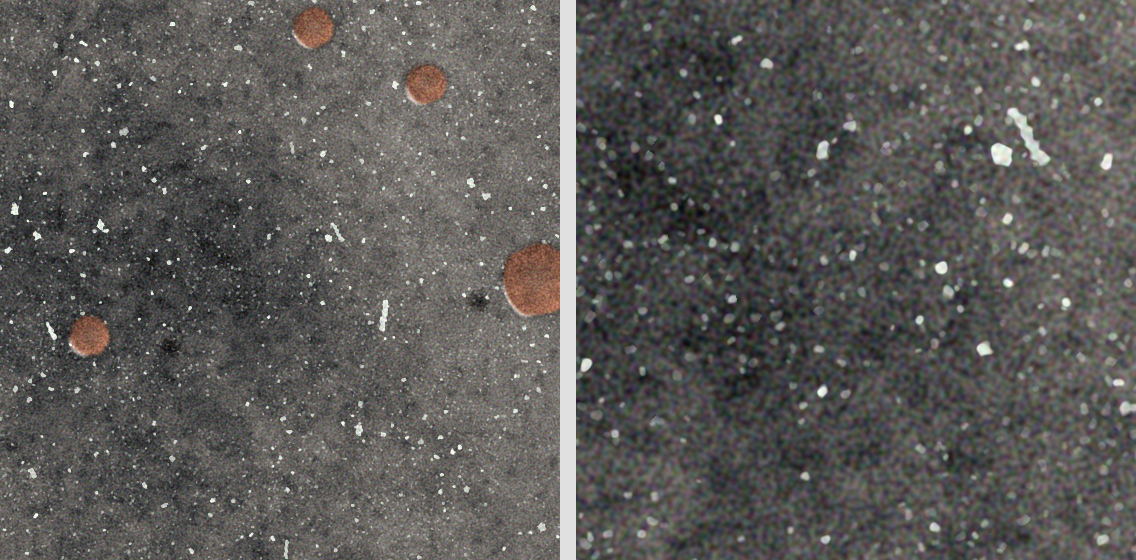
Left, the full canvas; right, a detail of the centre.
Give the GLSL for this texture, as a WebGL 2 fragment shader.

```glsl
#version 300 es
precision highp float;

uniform vec2 u_resolution;
out vec4 fragColor;

#define BASE_TONE 0.35
#define MOTTLE 0.088
#define CLUMP 0.075
#define GRAIN 0.14
#define COLOR_GRAIN 0.11
#define EDGE_SOFTNESS 0.0012
#define DISC_RADIUS 0.036
#define SMUDGE_RADIUS 0.017
#define SPECK_COLOR vec3(0.94, 0.97, 0.93)
#define RUST_DARK vec3(0.40, 0.25, 0.19)
#define RUST_LIGHT vec3(0.73, 0.48, 0.37)

const float TAU = 6.2832;

vec2 hash2(vec2 p) {
  vec3 q = fract(p.xyx * vec3(0.1031, 0.1030, 0.0973));
  q += dot(q, q.yzx + 33.33);
  return fract((q.xx + q.yz) * q.zy);
}

mat2 rotation(float a) {
  return mat2(cos(a), sin(a), -sin(a), cos(a));
}

float cornerSlope(vec2 cell, vec2 corner, vec2 f) {
  float a = TAU * hash2(cell + corner).x;
  return dot(vec2(cos(a), sin(a)), f - corner);
}

float gradientNoise(vec2 p) {
  vec2 i = floor(p), f = p - i;
  vec2 w = f * f * f * (f * (f * 6.0 - 15.0) + 10.0);
  float low = mix(cornerSlope(i, vec2(0, 0), f), cornerSlope(i, vec2(1, 0), f), w.x);
  float high = mix(cornerSlope(i, vec2(0, 1), f), cornerSlope(i, vec2(1, 1), f), w.x);
  return mix(low, high, w.y);
}

float mottle(vec2 p) {
  float sum = 0.0, amplitude = 1.0;
  for (int i = 0; i < 5; i++) {
    sum += amplitude * gradientNoise(p);
    p = rotation(0.6) * p * 1.9 + 7.3;
    amplitude *= 0.88;
  }
  return sum;
}

// Grey ground: broad light and shade, mottling and dark clumps
vec3 ground(vec2 uv) {
  float lit = smoothstep(0.3, 0.9, uv.x + 0.25 * (uv.y - 0.5));
  vec2 s = (uv - vec2(0.2, 0.52)) / vec2(0.42, 0.23);
  float tone = BASE_TONE + 0.09 * lit - 0.11 * exp(-dot(s, s));
  tone += 0.07 * gradientNoise(uv * 3.5 + 2.0);
  tone += MOTTLE * mix(1.0, 0.7, lit) * mottle(uv * 12.0);
  tone -= CLUMP * smoothstep(0.1, 0.5, gradientNoise(uv * 42.0 + 5.0));
  tone = max(tone, 0.12);
  vec3 tint = mix(vec3(0.985, 1.0, 1.01), vec3(1.035, 1.0, 0.96), smoothstep(0.22, 0.4, tone));
  return tone * tint;
}

// Irregular bright grains, at most one per cell; stretch turns them into rods
float specks(vec2 uv, float cells, float chance, float radius, float stretch, float seed, float soft) {
  vec2 p = rotation(seed) * uv * cells;
  vec2 id = floor(p) + seed * 17.0;
  vec2 place = hash2(id), form = hash2(id + 91.0), kind = hash2(id + 37.0);
  vec2 d = rotation(form.x * TAU) * (fract(p) - 0.5 - (place - 0.5) * 0.6) / cells;
  float r = radius * mix(0.5, 1.0, form.y * form.y);
  float halfLength = r * stretch * mix(0.3, 1.0, kind.y);
  d.y += 0.1 * halfLength * sin(d.x * 90.0);
  d.x -= clamp(d.x, -halfLength, halfLength);
  float dist = length(d) - r * (1.0 + 0.9 * gradientNoise(uv * 170.0 + seed));
  float clustered = chance * (1.0 + 2.6 * gradientNoise(id * 7.0 / cells));
  return step(kind.x, clustered) * mix(0.65, 1.0, place.y) * (1.0 - smoothstep(-soft, soft, dist));
}

// Rust coloured discs with greyer hearts, a dark outline and a pale glint
vec3 addDiscs(vec3 color, vec2 uv) {
  for (int i = 0; i < 4; i++) {
    float n = float(i);
    vec2 d = uv - fract(vec2(0.96, 0.5) + n * vec2(0.6, 0.45));
    float r = DISC_RADIUS * (i == 0 ? 1.8 : 1.0);
    float dist = length(d) - r * (1.0 + 0.12 * gradientNoise(d / r * 1.5 + n * 5.0));
    float shade = 0.5 + 0.4 * dot(d / r, vec2(0.6, -0.8)) + 0.4 * mottle(uv * 30.0 + n);
    vec3 rust = mix(RUST_DARK, RUST_LIGHT, clamp(shade, 0.0, 1.0));
    rust = mix(rust, vec3(0.50, 0.41, 0.36), 0.5 * exp(-dot(d, d) * 5.0 / (r * r)));
    color = mix(color, rust, 0.95 * (1.0 - smoothstep(-0.005, 0.004, dist)));
    color *= 1.0 - 0.2 * exp(-pow((dist - 0.002) / 0.005, 2.0));
    float glint = smoothstep(0.6, 1.0, dot(d, vec2(-0.7, -0.7)) / max(length(d), 0.001));
    color += 0.4 * glint * exp(-pow(dist / 0.004, 2.0));
  }
  return color;
}

void main() {
  float side = min(u_resolution.x, u_resolution.y);
  vec2 uv = gl_FragCoord.xy / side;
  float soft = max(EDGE_SOFTNESS, 0.6 / side);
  vec3 color = ground(uv);

  // Soft dark smudges
  for (int i = 0; i < 3; i++) {
    vec2 d = (uv - fract(vec2(0.305, 0.38) + float(i) * vec2(0.55, 0.08))) / SMUDGE_RADIUS;
    color *= 1.0 - (0.75 - 0.15 * float(i)) * exp(-dot(d, d) * (1.0 + gradientNoise(d * 2.0)));
  }

  // Bright grains from dust to rods, beneath the discs
  float bright = 0.32 * specks(uv, 95.0, 0.28, 0.0024, 0.8, 0.7, soft);
  bright = max(bright, 0.6 * specks(uv, 68.0, 0.22, 0.0023, 0.6, 1.3, soft));
  bright = max(bright, specks(uv, 35.0, 0.22, 0.0041, 0.5, 2.6, soft));
  bright = max(bright, specks(uv, 19.0, 0.1, 0.0066, 0.8, 4.1, soft));
  bright = max(bright, specks(uv, 6.0, 0.2, 0.006, 5.0, 5.2, soft));
  color = addDiscs(mix(color, SPECK_COLOR, bright), uv);

  // Fine grain, partly coloured, from two turned layers
  vec2 g = rotation(0.5) * uv * 215.0, h = rotation(1.2) * uv * 140.0;
  vec3 hue = vec3(gradientNoise(g + 31.7), gradientNoise(g + 67.2), gradientNoise(g + 113.4));
  color += GRAIN * (gradientNoise(g * 1.15) + 0.5 * gradientNoise(h)) + COLOR_GRAIN * hue;
  fragColor = vec4(clamp(color, 0.0, 1.0), 1.0);
}
```
